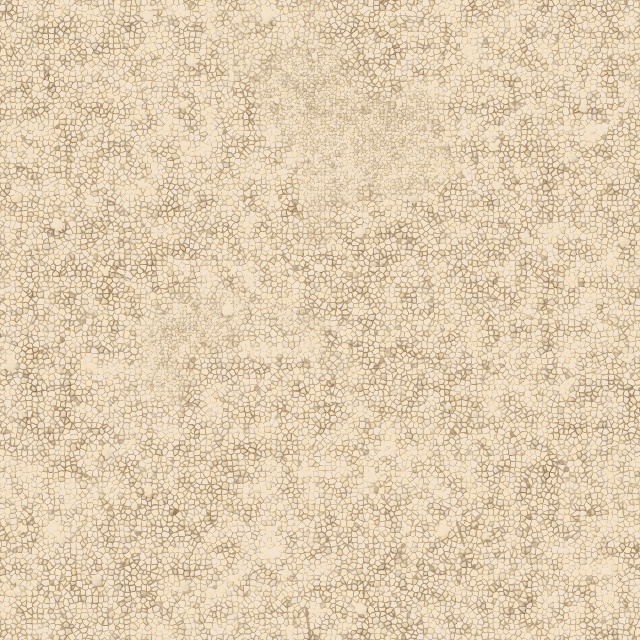
Give the GLSL for this texture, as a Shadertoy shader.

```glsl
// Pale beige sand: packed angular grains, smoother patches, a few pebbles and dry stalks.

vec3 hash3(vec2 p) {
    vec3 q = fract(p.xyx * vec3(0.1031, 0.1030, 0.0973));
    q += dot(q, q.yxz + 33.33);
    return fract((q.xxy + q.yzz) * q.zyx);
}

float cornerSlope(vec2 cell, vec2 offset) {
    float angle = 6.2832 * hash3(cell + 71.0).x;
    return dot(vec2(cos(angle), sin(angle)), offset);
}

// Gradient noise, roughly -0.7 to 0.7
float gradientNoise(vec2 p) {
    vec2 i = floor(p), f = fract(p);
    vec2 u = f * f * f * (f * (f * 6.0 - 15.0) + 10.0);
    vec2 e = vec2(1.0, 0.0);
    float low = mix(cornerSlope(i, f), cornerSlope(i + e, f - e), u.x);
    float high = mix(cornerSlope(i + e.yx, f - e.yx), cornerSlope(i + 1.0, f - 1.0), u.x);
    return mix(low, high, u.y);
}

// Weighted cells: x = distance to the gap, y = shade, z = hue, w = side light
vec4 grains(vec2 p) {
    p += 0.22 * vec2(gradientNoise(p * 1.3), gradientNoise(p * 1.3 + 40.0));
    vec2 cell = floor(p);
    float nearest = 9.0, second = 9.0;
    vec4 grain = vec4(0.0);
    for (int y = -1; y <= 1; y++)
    for (int x = -1; x <= 1; x++) {
        vec2 id = cell + vec2(x, y);
        vec3 h = hash3(id);
        vec3 look = hash3(id + 137.0);
        vec2 toCentre = id + 0.08 + 0.84 * h.xy - p;
        float d = length(toCentre) - 0.24 * h.z;
        if (d < nearest) {
            second = nearest;
            nearest = d;
            grain = vec4(0.0, look.x, look.y, dot(toCentre, vec2(0.6, -0.8)));
        } else {
            second = min(second, d);
        }
    }
    grain.x = second - nearest;
    return grain;
}

float grainTone(vec4 grain, float gapDepth) {
    float body = 1.10 - 0.34 * grain.y * grain.y + 0.16 * grain.w;
    return body - gapDepth * (1.0 - smoothstep(0.0, 0.4, grain.x));
}

float segmentDistance(vec2 p, vec2 a, vec2 b) {
    vec2 ab = b - a;
    return length(p - a - ab * clamp(dot(p - a, ab) / dot(ab, ab), 0.0, 1.0));
}

void mainImage(out vec4 fragColor, in vec2 fragCoord) {
    vec2 uv = fragCoord / iResolution.y;
    float pixel = 1.0 / iResolution.y;

    // Coarse grains give way to fine, low contrast sand in places
    float clumps = gradientNoise(uv * 32.0 + 9.0);
    float drift = gradientNoise(uv * 6.0 + 3.0);
    float gapDepth = clamp(0.56 + 0.5 * clumps + 0.22 * drift, 0.12, 1.0);
    vec4 coarse = grains(uv * 118.0);
    vec4 fine = grains(uv * 175.0 + 300.0);
    float patchiness = gradientNoise(uv * 3.2 + 17.0) + 0.3 * gradientNoise(uv * 13.0);
    float smoothPatch = 0.75 * smoothstep(0.12, 0.42, patchiness);
    float tone = mix(grainTone(coarse, gapDepth), grainTone(fine, 0.4) - 0.08, smoothPatch);
    tone += 0.12 * gradientNoise(uv * 240.0) - 0.08 * drift - 0.10 * clumps;
    float hue = mix(coarse.z, fine.z, smoothPatch) - 0.5;

    // Sparse pale pebbles with a shaded lower rim
    vec2 grid = uv * 15.0;
    vec2 id = floor(grid);
    vec3 h = hash3(id + 511.0);
    vec2 q = (fract(grid) - 0.25 - 0.5 * h.xy) / 15.0;
    float radius = 0.004 + 0.005 * h.z * h.z;
    float outline = length(q * vec2(1.0, 0.8 + 0.5 * h.x)) + 0.004 * gradientNoise(uv * 110.0);
    float present = step(0.68, hash3(id + 901.0).x);
    float rim = 1.0 - smoothstep(radius, radius + 0.003, outline + 0.25 * q.y);
    float pebble = 1.0 - smoothstep(radius - 0.0015, radius + pixel, outline);
    tone -= 0.22 * present * rim;
    tone = mix(tone, 0.86 + 0.2 * h.y + 12.0 * (q.y - q.x), 0.85 * present * pebble);

    // Thin dry stalks, some brown and some bleached
    for (int i = 0; i < 7; i++) {
        vec3 place = hash3(vec2(i, 23));
        vec3 form = hash3(vec2(i, 57));
        float angle = 0.7 + 1.5 * form.x;
        vec2 reach = (0.015 + 0.02 * form.y) * vec2(cos(angle), sin(angle));
        vec2 bend = vec2(0.003 * gradientNoise(uv * 25.0), 0.0);
        float d = segmentDistance(uv + bend, place.xy - reach, place.xy + reach);
        float stalk = 1.0 - smoothstep(0.0006, 0.0012 + pixel, d);
        tone -= 0.2 * (1.0 - smoothstep(0.001, 0.005, d));
        tone = mix(tone, form.z < 0.6 ? 0.25 : 0.92, 0.75 * stalk);
    }

    // Brown gaps through tan to cream
    tone = clamp(tone, -0.2, 1.06);
    vec3 color = mix(vec3(0.62, 0.52, 0.40), vec3(0.84, 0.76, 0.64), tone / 0.65);
    color = mix(color, vec3(0.96, 0.89, 0.79), clamp((tone - 0.65) / 0.35, 0.0, 1.0));
    color = min(color, vec3(0.98, 0.92, 0.83)) + hue * vec3(-0.01, 0.005, 0.05);
    fragColor = vec4(color, 1.0);
}
```
